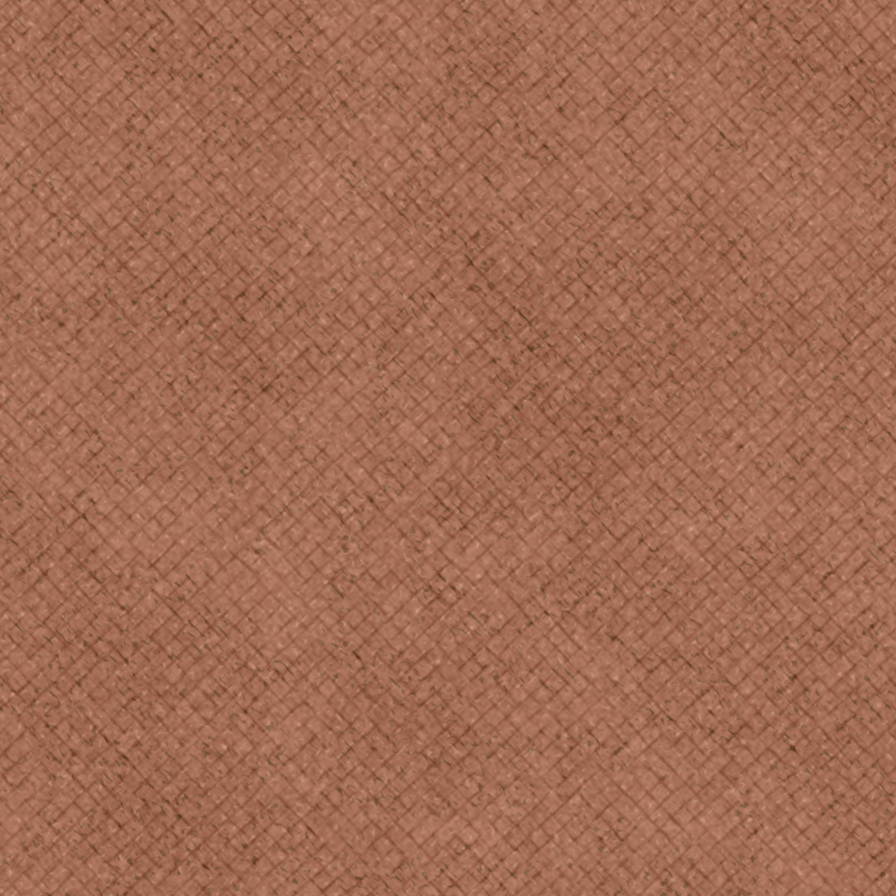
Give the GLSL for this texture, as a Shadertoy shader.

```glsl
const vec3 BASE_CLAY = vec3(0.660, 0.441, 0.351);
const vec3 LINE_SHADE = vec3(0.072, 0.070, 0.070);
const vec3 FLECK_SHADE = vec3(0.165, 0.090, 0.105);
const vec3 GLINT_LIGHT = vec3(0.085, 0.090, 0.080);

const float WEAVE_ANGLE = 0.76;      // radians
const float CELLS = 53.0;            // weave cells per canvas height
const float LINE_REACH = 0.18;       // line half width, in cells
const float WARP = 0.10;             // line wander, in cells
const float CELL_CONTRAST = 0.030;
const float GRAIN_CONTRAST = 0.130;
const float MOTTLE_CONTRAST = 0.027;

float hash(vec2 cell, uint seed) {
    uvec2 k = uvec2(ivec2(cell));
    uint h = k.x * 1597334677u ^ k.y * 3812015801u ^ seed * 2654435769u;
    h = (h ^ (h >> 16)) * 2246822519u;
    h = (h ^ (h >> 13)) * 3266489917u;
    h ^= h >> 16;
    return float(h >> 8) / 16777216.0;
}

vec2 gradientAt(vec2 cell, uint seed) {
    float angle = 6.28319 * hash(cell, seed);
    return vec2(cos(angle), sin(angle));
}

// Gradient noise, roughly -0.7 to 0.7
float noise(vec2 p, uint seed) {
    vec2 i = floor(p);
    vec2 f = p - i;
    vec2 u = f * f * f * (f * (f * 6.0 - 15.0) + 10.0);
    vec2 e = vec2(1.0, 0.0);
    float a = dot(gradientAt(i, seed), f);
    float b = dot(gradientAt(i + e.xy, seed), f - e.xy);
    float c = dot(gradientAt(i + e.yx, seed), f - e.yx);
    float d = dot(gradientAt(i + e.xx, seed), f - e.xx);
    return mix(mix(a, b, u.x), mix(c, d, u.x), u.y);
}

float mottle(vec2 p) {
    float sum = 0.0;
    float amp = 1.0;
    float freq = 4.0;
    for (uint i = 0u; i < 4u; i++) {
        sum += amp * noise(p * freq, 10u + i);
        amp *= 0.72;
        freq *= 2.1;
    }
    return sum;
}

// Short dashes, longer along the axis of lower scale
float dashes(vec2 p, vec2 scale, float threshold, uint seed) {
    return smoothstep(threshold, threshold + 0.40, noise(p * scale, seed));
}

void mainImage(out vec4 fragColor, in vec2 fragCoord) {
    vec2 uv = fragCoord / iResolution.y;
    float c = cos(WEAVE_ANGLE);
    float s = sin(WEAVE_ANGLE);
    vec2 q = vec2(c * uv.x + s * uv.y, c * uv.y - s * uv.x);

    // Slightly wandering diagonal grid
    vec2 wander = vec2(noise(q * 22.0, 1u), noise(q * 22.0, 2u))
                + 0.5 * vec2(noise(q * 75.0, 3u), noise(q * 75.0, 4u));
    vec2 grid = q * CELLS + WARP * wander;
    vec2 cell = floor(grid);
    vec2 edge = 0.5 - abs(fract(grid) - 0.5);
    float reach = max(LINE_REACH, 1.2 * CELLS / iResolution.y);
    vec2 lines = 1.0 - smoothstep(vec2(0.0), vec2(reach), edge);

    // Uneven line strength
    vec2 strength = vec2(noise(q * vec2(110.0, 42.0), 5u),
                         noise(q * vec2(42.0, 110.0), 6u));
    lines *= clamp(0.8 + 1.5 * strength, 0.1, 1.5);

    // Broad mottling, cell tone and fine grain
    float broad = mottle(uv);
    float tone = MOTTLE_CONTRAST * broad;
    tone += CELL_CONTRAST * (hash(cell, 7u) - 0.5);
    float grain = 0.45 * noise(q * 100.0, 8u)
                + 0.45 * noise(q * vec2(210.0, 130.0), 9u)
                + 0.35 * noise(q * vec2(130.0, 210.0), 24u);
    tone += GRAIN_CONTRAST * grain;

    // Dark flecks thin out in the brighter patches, glints lie between
    float clump = smoothstep(-0.55, 0.35, noise(uv * 22.0, 20u) - 0.35 * broad);
    float flecks = dashes(q.yx, vec2(105.0, 210.0), 0.12, 21u)
                 + 0.6 * dashes(q, vec2(110.0, 210.0), 0.16, 22u);
    float glints = dashes(q, vec2(130.0, 160.0), 0.20, 23u);

    vec3 color = BASE_CLAY + tone;
    color -= LINE_SHADE * min(lines.x + lines.y, 1.4);
    color -= FLECK_SHADE * min(flecks, 1.0) * clump;
    color += GLINT_LIGHT * glints;
    fragColor = vec4(clamp(color, 0.0, 1.0), 1.0);
}
```
